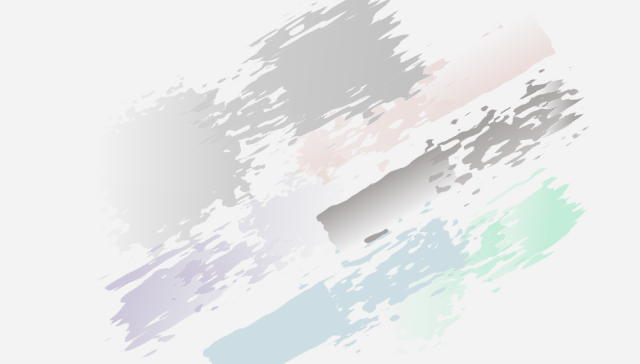
Reproduce this background procedurally as a WebGL 2 fragment shader.

```glsl
#version 300 es
precision highp float;
uniform vec2 u_resolution;
out vec4 fragColor;

// Canvas height in layout units and brush direction
const float HEIGHT = 4.38;
const vec2 BRUSH = vec2(0.866, 0.5);

// Inks
const vec3 PAPER = vec3(0.951);
const vec3 GREY = vec3(0.765);
const vec3 GREY_LIGHT = vec3(0.815);
const vec3 SILVER = vec3(0.80);
const vec3 ROSE = vec3(0.92, 0.865, 0.855);
const vec3 ROSE_LIGHT = vec3(0.94, 0.91, 0.905);
const vec3 UMBER = vec3(0.66, 0.64, 0.64);
const vec3 UMBER_LIGHT = vec3(0.77, 0.755, 0.755);
const vec3 VIOLET = vec3(0.80, 0.78, 0.855);
const vec3 VIOLET_LIGHT = vec3(0.885, 0.88, 0.91);
const vec3 BLUE = vec3(0.80, 0.87, 0.895);
const vec3 MINT = vec3(0.765, 0.93, 0.85);
const vec3 MINT_LIGHT = vec3(0.87, 0.945, 0.905);

// Brush kinds: roughness, dryness, grain length frequency, corner radius
const vec4 SOLID = vec4(0.07, 0.0, 5.0, 0.03);
const vec4 PATCHY = vec4(0.60, 0.0, 8.0, 0.35);
const vec4 STREAKY = vec4(0.75, 0.0, 2.6, 0.22);
const vec4 DRY = vec4(1.0, 0.09, 5.0, 0.15);
const float GRAIN_ACROSS = 17.0;

// Gradient axes in brush space
const vec2 RIGHT = vec2(0.866, -0.5);
const vec2 UP = vec2(0.0, 1.0);
const vec2 ALONG = vec2(1.0, 0.0);

float hash(vec2 p) {
  vec3 h = fract(vec3(p.xyx) * 0.1031);
  h += dot(h, h.yzx + 33.33);
  return fract((h.x + h.y) * h.z);
}

float noise(vec2 p) {
  vec2 cell = floor(p), f = fract(p);
  f = f * f * (3.0 - 2.0 * f);
  return mix(mix(hash(cell), hash(cell + vec2(1, 0)), f.x),
             mix(hash(cell + vec2(0, 1)), hash(cell + 1.0), f.x), f.y);
}

float bristles(vec2 p, float along) {
  vec2 g = p * vec2(along, GRAIN_ACROSS) + 60.0;
  g.y += 0.8 * noise(g.yx * 0.4);
  return 0.65 * noise(g) + 0.35 * noise(g * 2.1 + 17.0);
}

float roundedBox(vec2 p, vec2 size, float radius) {
  vec2 d = abs(p) - size + radius;
  return length(max(d, 0.0)) + min(max(d.x, d.y), 0.0) - radius;
}

vec2 toBrush(vec2 p) {
  return vec2(dot(p, BRUSH), dot(p, vec2(-BRUSH.y, BRUSH.x)));
}

// Lays one stroke on the paper, shading from one ink to another along axis
void stroke(inout vec3 color, vec2 p, vec2 centre, vec2 size, vec4 kind,
            vec3 inkA, vec3 inkB, vec2 axis) {
  vec2 q = toBrush(p - centre);
  float grain = bristles(toBrush(p), kind.z) - 0.5;
  float radius = min(kind.w, min(size.x, size.y));
  float field = kind.x * grain - kind.y - roundedBox(q, size, radius);
  float soft = max(fwidth(field), 0.0001) * 0.7;
  float cover = smoothstep(-soft, soft, field);
  float t = clamp(0.5 + 0.5 * dot(q / size, axis), 0.0, 1.0);
  color = mix(color, min(color, mix(inkA, inkB, t)), cover);
}

void main() {
  vec2 p = gl_FragCoord.xy / u_resolution.y * HEIGHT;
  vec3 c = PAPER;

  // Grey pair and its bridge
  stroke(c, p, vec2(2.0, 2.36), vec2(0.87, 0.77), PATCHY, PAPER, GREY_LIGHT, RIGHT);
  stroke(c, p, vec2(3.02, 3.0), vec2(0.55, 0.36), DRY, GREY_LIGHT, SILVER, ALONG);
  stroke(c, p, vec2(4.05, 3.62), vec2(0.78, 0.62), STREAKY, SILVER, GREY, RIGHT);

  // Rose band with a dry tail
  stroke(c, p, vec2(5.80, 3.56), vec2(0.87, 0.29), SOLID, ROSE, PAPER, UP);
  stroke(c, p, vec2(4.55, 2.90), vec2(0.95, 0.32), DRY, ROSE_LIGHT, ROSE, ALONG);
  stroke(c, p, vec2(3.82, 2.53), vec2(0.26, 0.25), PATCHY, ROSE, ROSE_LIGHT, UP);
  stroke(c, p, vec2(5.92, 4.0), vec2(0.15, 0.02), SOLID, ROSE, ROSE, UP);

  // Violet pair and its bridge
  stroke(c, p, vec2(3.62, 1.77), vec2(0.58, 0.43), PATCHY, VIOLET_LIGHT, PAPER, RIGHT);
  stroke(c, p, vec2(2.72, 1.22), vec2(0.50, 0.26), DRY, VIOLET, VIOLET_LIGHT, ALONG);
  stroke(c, p, vec2(1.96, 0.82), vec2(0.62, 0.33), STREAKY, VIOLET, VIOLET_LIGHT, RIGHT);

  // Umber band with a dry tail
  stroke(c, p, vec2(4.69, 1.97), vec2(0.86, 0.27), SOLID, PAPER, UMBER, UP);
  stroke(c, p, vec2(6.05, 2.74), vec2(0.85, 0.27), DRY, UMBER_LIGHT, UMBER, UP);
  stroke(c, p, vec2(6.70, 3.08), vec2(0.23, 0.24), STREAKY, PAPER, UMBER, RIGHT);
  stroke(c, p, vec2(4.53, 1.55), vec2(0.15, 0.022), SOLID, UMBER, UMBER, UP);

  // Mint pair and its bridge
  stroke(c, p, vec2(5.0, 0.77), vec2(0.50, 0.45), PATCHY, PAPER, MINT_LIGHT, RIGHT);
  stroke(c, p, vec2(5.62, 1.25), vec2(0.50, 0.30), DRY, MINT_LIGHT, MINT, ALONG);
  stroke(c, p, vec2(6.39, 1.66), vec2(0.51, 0.37), STREAKY, MINT_LIGHT, MINT, RIGHT * 2.0);

  // Blue band with a dry tail
  stroke(c, p, vec2(3.32, 0.31), vec2(0.84, 0.32), SOLID, BLUE, BLUE, UP);
  stroke(c, p, vec2(4.62, 1.02), vec2(0.95, 0.34), DRY, BLUE, BLUE, UP);
  stroke(c, p, vec2(5.36, 1.45), vec2(0.20, 0.24), PATCHY, BLUE, BLUE, UP);

  fragColor = vec4(c, 1.0);
}
```
